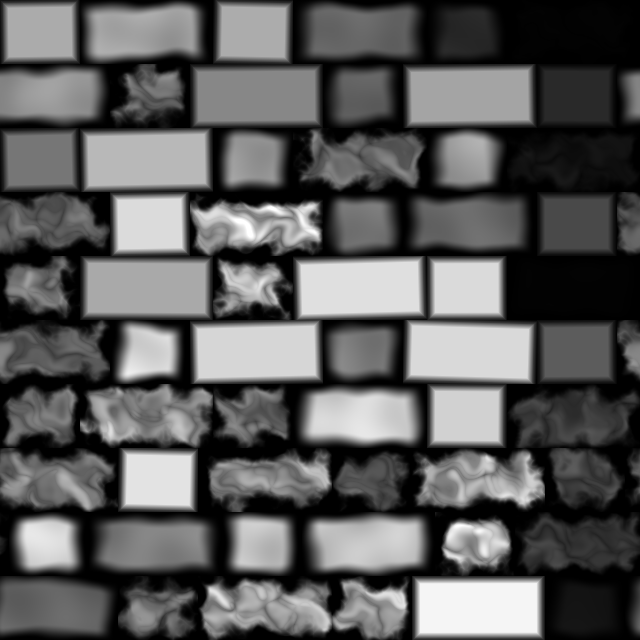
Write a Shadertoy shader that draws this texture map.

```glsl
// Grey height map of a brick wall: ten courses of alternating long and short bricks.
// Each brick gets a hashed tone, tilt and wear (crisp bevel, softened, or rough);
// gradient noise erodes the worn outlines and folds creases into rough faces.

const float ROWS = 10.0;
const float PAIRS = 3.0;              // long + short pairs in one course
const float LONG_SHARE = 0.625;       // part of a pair taken by the long brick
const vec2  GAP = vec2(0.0045, 0.0030);
const float BEVEL = 0.009;
const float SKIRT = 0.007;            // dark fade outside a crisp brick
const float MAX_TILT = 0.032;
const float CRISP_LIMIT = 0.60;
const float SOFT_LIMIT = 0.84;
const float SOFT_WARP = 0.012;
const float ROUGH_WARP = 0.030;
const vec2  SOFT_FADE = vec2(0.030, 0.020);
const vec2  ROUGH_FADE = vec2(0.016, 0.020);
const float TONE_SPREAD = 0.50;

struct Brick {
    vec2 id;
    vec2 local;      // offset from the brick centre, in canvas units
    vec2 halfSize;
    vec2 centre;
};

float random(vec2 id, float salt) {
    return fract(sin(dot(id, vec2(127.1, 311.7)) + salt * 74.7) * 43758.5);
}

vec2 gradientAt(vec2 cell) {
    float angle = 6.28318 * random(cell, 0.0);
    return vec2(cos(angle), sin(angle));
}

float gradientNoise(vec2 p) {
    vec2 i = floor(p), f = p - i;
    vec2 w = f * f * f * (f * (f * 6.0 - 15.0) + 10.0);
    vec2 e = vec2(1.0, 0.0);
    float a = dot(gradientAt(i), f);
    float b = dot(gradientAt(i + e.xy), f - e.xy);
    float c = dot(gradientAt(i + e.yx), f - e.yx);
    float d = dot(gradientAt(i + e.xx), f - e.xx);
    return mix(mix(a, b, w.x), mix(c, d, w.x), w.y);
}

// Folding the noise at zero gives sharp creases between smooth slopes.
float creases(vec2 p) {
    return abs(gradientNoise(p)) + 0.45 * abs(gradientNoise(p * 2.1 + 7.3));
}

Brick findBrick(vec2 p) {
    float row = floor(p.y * ROWS);
    float shift = mod(row, 2.0) < 0.5 ? 0.89 : 0.375;
    shift += row < 2.5 ? 0.04 : 0.0;
    float along = p.x * PAIRS - shift;
    float pair = floor(along);
    float f = along - pair;
    float isShort = step(LONG_SHARE, f);
    float middle = 0.5 * (LONG_SHARE + isShort);
    float width = mix(LONG_SHARE, 1.0 - LONG_SHARE, isShort);

    Brick b;
    b.id = vec2(mod(pair, PAIRS) * 2.0 + isShort, mod(row, ROWS));
    b.local = vec2((f - middle) / PAIRS, p.y - (row + 0.5) / ROWS);
    b.halfSize = 0.5 * vec2(width / PAIRS, 1.0 / ROWS) - GAP;
    b.centre = fract(p - b.local);
    return b;
}

float patch2D(vec2 p, vec2 centre, vec2 radius) {
    vec2 d = (p - centre) / radius;
    return exp(-dot(d, d));
}

// Broad light and dark areas of the wall plus a random step per brick.
float brickTone(Brick b) {
    float tone = 0.64 - 0.50 * smoothstep(0.78, 0.88, b.centre.x);
    tone += 0.22 * patch2D(b.centre, vec2(0.25, 0.57), vec2(0.25, 0.2));
    tone += 0.25 * patch2D(b.centre, vec2(0.72, 0.15), vec2(0.1, 0.18));
    tone -= 0.60 * patch2D(b.centre, vec2(0.65, 0.98), vec2(0.22, 0.08));
    tone -= 0.50 * patch2D(b.centre, vec2(0.05, 0.40), vec2(0.1, 0.08));
    tone -= 0.50 * patch2D(b.centre, vec2(0.06, 0.04), vec2(0.1, 0.06));
    return clamp(tone + TONE_SPREAD * (random(b.id, 1.0) - 0.5), 0.01, 1.0);
}

float crispBrick(vec2 edge, float tone) {
    float inset = min(edge.x, edge.y);
    float skirt = smoothstep(-SKIRT, 0.002, inset);
    return tone * (0.3 * skirt + 0.7 * clamp(inset / BEVEL, 0.0, 1.0));
}

float wornBrick(Brick b, vec2 q, float tone, bool rough) {
    vec2 seed = b.id * 17.3;
    vec2 n = q * (rough ? 27.0 : 17.0) + seed;
    vec2 warp = vec2(gradientNoise(n), gradientNoise(n + 41.7));
    vec2 edge = b.halfSize - abs(q + warp * (rough ? ROUGH_WARP : SOFT_WARP));
    edge -= rough ? 0.012 * creases(n * 1.4 + 9.1) : 0.0;
    vec2 cover = smoothstep(vec2(-0.003), rough ? ROUGH_FADE : SOFT_FADE, edge);

    // Rough faces carry slanted folds; soft faces only a gentle swell.
    vec2 slant = vec2(q.x * 10.0 - q.y * 5.0, q.x * 9.0 + q.y * 18.0);
    float face = rough ? 0.48 + 1.1 * creases(slant + seed + warp * 0.6)
                       : 0.96 + 0.28 * gradientNoise(q * 12.0 + seed);
    return tone * face * cover.x * cover.y;
}

void mainImage(out vec4 fragColor, in vec2 fragCoord) {
    Brick b = findBrick(fragCoord / iResolution.xy);
    float tilt = MAX_TILT * (2.0 * random(b.id, 2.0) - 1.0);
    vec2 q = b.local + tilt * vec2(b.local.y, -b.local.x);
    float tone = brickTone(b);
    float wear = random(b.id, 3.0) + 0.8 * abs(b.centre.y - 0.66);

    float height = wear < CRISP_LIMIT ? crispBrick(b.halfSize - abs(q), tone)
                                      : wornBrick(b, q, tone, wear > SOFT_LIMIT);
    fragColor = vec4(vec3(clamp(height, 0.0, 1.0)), 1.0);
}
```
